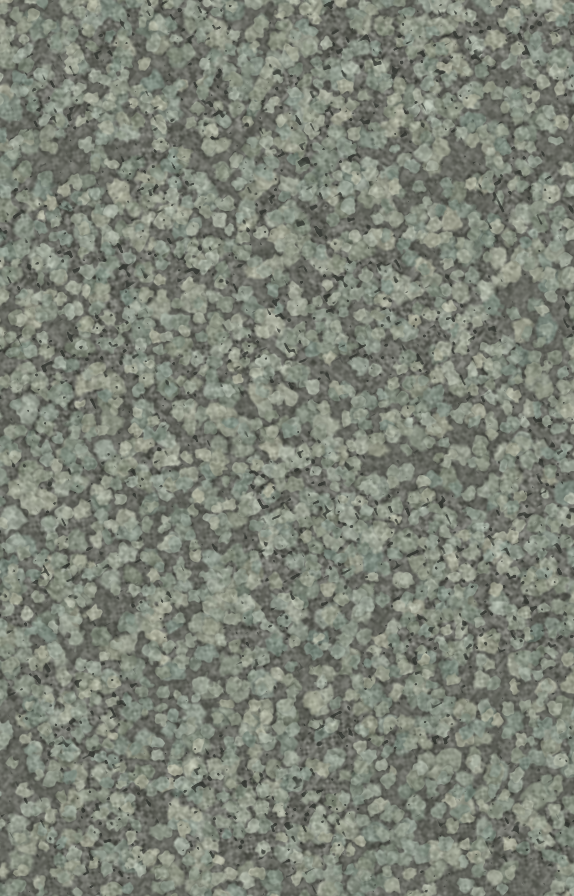
Reproduce this texture procedurally as a Shadertoy shader.

```glsl
const vec3 MATRIX_DARK = vec3(0.350, 0.362, 0.328);
const vec3 MATRIX_LIGHT = vec3(0.485, 0.487, 0.462);
const vec3 GRAIN_GREEN = vec3(0.495, 0.545, 0.490);
const vec3 GRAIN_PALE = vec3(0.690, 0.710, 0.645);
const vec3 PIT_COLOR = vec3(0.170, 0.185, 0.165);

const int GRAIN_LAYERS = 3;
const float COARSE_CELLS = 33.0;    // grain cells per canvas height
const float LAYER_GROWTH = 1.33;    // each layer is finer by this factor
const float GRAIN_CHANCE = 0.56;
const float GRAIN_OPACITY = 0.86;
const float EDGE_SOFTNESS = 0.09;
const float EDGE_ROUGHNESS = 0.30;
const float GRIT_SCALE = 300.0;
const float GRIT_CONTRAST = 0.27;
const float PIT_SCALE = 190.0;
const float PIT_STRENGTH = 0.75;

float hash(vec2 p) {
    return fract(sin(dot(p, vec2(127.1, 311.7))) * 43758.545);
}

vec2 hash2(vec2 p) {
    return vec2(hash(p), hash(p + 57.3));
}

mat2 rotation(float angle) {
    float c = cos(angle), s = sin(angle);
    return mat2(c, s, -s, c);
}

float valueNoise(vec2 p) {
    vec2 cell = floor(p), f = fract(p);
    f = f * f * (3.0 - 2.0 * f);
    float bottom = mix(hash(cell), hash(cell + vec2(1, 0)), f.x);
    float top = mix(hash(cell + vec2(0, 1)), hash(cell + vec2(1, 1)), f.x);
    return mix(bottom, top, f.y);
}

// Distance to a chipped block: a box with its corners cut off
float chippedBlock(vec2 p, vec2 halfSize) {
    vec2 q = abs(p);
    float box = max(q.x - halfSize.x, q.y - halfSize.y);
    float corners = (q.x + q.y - 0.76 * (halfSize.x + halfSize.y)) * 0.707;
    return max(max(box, corners), length(p) - 1.12 * max(halfSize.x, halfSize.y));
}

// Lays one sheet of scattered grains over the colour; coverage tracks their area
void addGrains(vec2 uv, float cells, float seed, inout vec3 color, inout float coverage) {
    vec2 p = rotation(seed * 0.9 + 0.3) * uv * cells + seed * 31.7;
    vec2 home = floor(p);
    float rough = valueNoise(p * 3.7) - 0.5;
    for (int y = -1; y <= 1; y++) {
        for (int x = -1; x <= 1; x++) {
            vec2 cell = home + vec2(x, y);
            if (hash(cell + 3.1) > GRAIN_CHANCE) continue;
            vec2 center = cell + 0.1 + 0.8 * hash2(cell + 11.9);
            vec2 halfSize = mix(vec2(0.27), vec2(0.49), hash2(cell + 23.7));
            vec2 local = rotation(6.283 * hash(cell + 41.3)) * (p - center);
            float d = chippedBlock(local, halfSize) + EDGE_ROUGHNESS * rough;
            float inside = 1.0 - smoothstep(-EDGE_SOFTNESS, EDGE_SOFTNESS, d);
            float rim = smoothstep(0.22, 0.0, abs(d - 0.06));
            float tone = hash(cell + 67.9);
            vec3 grain = mix(GRAIN_GREEN, GRAIN_PALE, tone);
            grain += vec3(0.016, 0.0, -0.014) * (hash(cell + 83.1) - 0.5) * 2.0;
            grain *= 1.0 + 0.16 * rough;
            color *= 1.0 - 0.07 * rim;
            color = mix(color, grain, inside * GRAIN_OPACITY);
            coverage = max(coverage, inside);
        }
    }
}

void mainImage(out vec4 fragColor, in vec2 fragCoord) {
    vec2 uv = fragCoord / iResolution.y;

    // Mottled ground mass
    float patches = 0.6 * valueNoise(uv * 17.0) + 0.4 * valueNoise(uv * 39.0 + 7.0);
    float mottle = valueNoise(rotation(0.5) * uv * 110.0);
    vec3 color = mix(MATRIX_DARK, MATRIX_LIGHT, 0.55 * patches + 0.45 * mottle);

    // Feldspar grains from coarse to fine
    float coverage = 0.0;
    float cells = COARSE_CELLS;
    for (int i = 0; i < GRAIN_LAYERS; i++) {
        addGrains(uv, cells, float(i), color, coverage);
        cells *= LAYER_GROWTH;
    }

    // Fine grit, stronger in the speckled patches
    vec2 gritPoint = rotation(0.65) * uv * GRIT_SCALE;
    float grit = 0.65 * valueNoise(gritPoint) + 0.35 * valueNoise(gritPoint * 0.53 + 19.0) - 0.5;
    float speckled = smoothstep(0.32, 0.68, patches);
    color += grit * GRIT_CONTRAST * mix(0.8, 1.35, speckled * (1.0 - 0.6 * coverage));

    // Small dark pits, clustered between the grains
    float pitNoise = valueNoise(rotation(1.1) * uv * PIT_SCALE + 43.0);
    float threshold = mix(0.88, 0.73, speckled) + 0.07 * coverage;
    float pit = smoothstep(threshold, threshold + 0.14, pitNoise);
    color = mix(color, PIT_COLOR, pit * PIT_STRENGTH);

    fragColor = vec4(clamp(color, 0.0, 1.0), 1.0);
}
```
